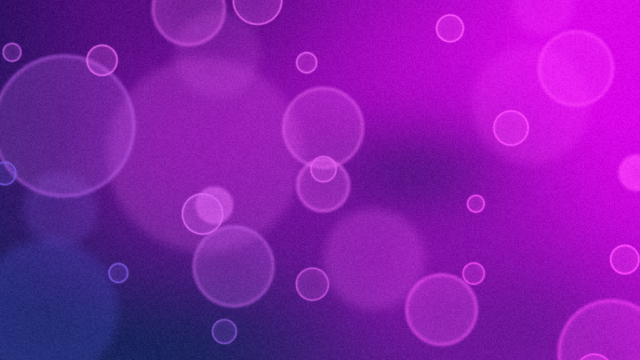
A WebGL 1 fragment shader for this background:

```glsl
precision highp float;

uniform vec2 u_resolution;

const vec2 SPREAD = vec2(0.7549, 0.5698);

float hash(vec2 p) {
    vec3 q = fract(vec3(p.xyx) * 0.1031);
    q += dot(q, q.yzx + 33.33);
    return fract((q.x + q.y) * q.z);
}

float glow(vec2 p, vec2 center, vec2 radius) {
    vec2 d = (p - center) / radius;
    return exp(-dot(d, d));
}

// Navy and violet on the left, rising to magenta at the upper right
vec3 backdrop(vec2 uv) {
    float tone = -0.03 + 0.73 * uv.x + 0.2 * uv.y;
    tone += 0.28 * glow(uv, vec2(0.9, 0.84), vec2(0.24, 0.36));
    tone += 0.1 * glow(uv, vec2(0.99, 0.42), vec2(0.14, 0.2));
    tone += 0.24 * glow(uv, vec2(0.3, 0.58), vec2(0.2, 0.28));
    tone += 0.13 * glow(uv, vec2(0.6, 0.8), vec2(0.16, 0.2));
    tone += 0.1 * glow(uv, vec2(0.6, 0.22), vec2(0.1, 0.18));
    tone -= 0.26 * glow(uv, vec2(0.66, 0.53), vec2(0.13, 0.12));
    tone -= 0.12 * glow(uv, vec2(0.84, 0.1), vec2(0.12, 0.16));
    tone -= 0.18 * glow(uv, vec2(0.33, 0.03), vec2(0.24, 0.2));
    tone -= 0.14 * glow(uv, vec2(0.36, 1.0), vec2(0.14, 0.16));
    tone -= 0.1 * glow(uv, vec2(0.0, 1.0), vec2(0.12, 0.3));
    vec3 dark = mix(vec3(0.1, 0.14, 0.37), vec3(0.16, 0.06, 0.37), uv.y);
    vec3 bright = vec3(0.82, 0.03, 0.89);
    return mix(dark, bright, clamp(tone, 0.0, 1.04));
}

// Light is blue in the lower left and magenta on the right
vec3 lightTint(vec2 center) {
    vec3 blue = vec3(0.3, 0.34, 0.88);
    vec3 pink = vec3(0.92, 0.4, 0.96);
    vec3 magenta = vec3(1.0, 0.28, 1.0);
    vec3 tint = mix(blue, pink, smoothstep(0.12, 0.68, center.x + 0.6 * center.y));
    return mix(tint, magenta, smoothstep(0.45, 0.9, center.x));
}

// Opacity of a disc, slightly hollow, with an optional bright rim
float bubble(float d, float radius, float blur, float fill, float rim) {
    float inside = 1.0 - smoothstep(radius - blur, radius + blur, d);
    float hollow = mix(0.75, 1.0, min(d / radius, 1.0));
    float edge = (d - radius + blur) / blur;
    return fill * inside * hollow + rim * exp(-edge * edge);
}

// Discs stepping across the wrapped canvas, from the largest to the smallest
vec3 addBubbles(vec3 color, vec2 p, float aspect, vec2 seed, vec2 stride, float count,
                vec2 radii, float jitter, float blur, float fill, float rim) {
    for (int i = 0; i < 20; i++) {
        float n = float(i);
        if (n >= count) break;
        vec2 offset = vec2(hash(vec2(n, 3.7)), hash(vec2(n, 9.2))) - 0.5;
        vec2 center = fract(seed + n * stride) + jitter * offset;
        float radius = mix(radii.x, radii.y, sqrt(n / count));
        float strength = mix(0.75, 1.25, hash(vec2(n, 5.1)));
        float d = length(p - center * vec2(aspect, 1.0));
        float amount = strength * bubble(d, radius, blur, fill, rim);
        color = mix(color, lightTint(center), amount);
    }
    return color;
}

void main() {
    vec2 uv = gl_FragCoord.xy / u_resolution;
    float aspect = u_resolution.x / u_resolution.y;
    vec2 p = uv * vec2(aspect, 1.0);
    float pixel = 1.0 / u_resolution.y;

    vec3 color = backdrop(uv);

    // Wide defocused discs
    color = addBubbles(color, p, aspect, vec2(0.32, 0.57), SPREAD, 7.0,
                       vec2(0.27, 0.07), 0.0, 0.025, 0.22, 0.0);
    // Small glowing discs
    color = addBubbles(color, p, aspect, vec2(0.335, 0.43), vec2(0.66, 0.09), 2.0,
                       vec2(0.052, 0.05), 0.0, 0.008, 0.65, 0.0);
    // Large bubbles with soft rims
    color = addBubbles(color, p, aspect, vec2(0.1, 0.65), vec2(0.855, 0.37), 2.0,
                       vec2(0.2, 0.13), 0.0, 0.0065, 0.24, 0.26);
    // Medium bubbles, rising across the canvas
    color = addBubbles(color, p, aspect, vec2(0.505, 0.645), vec2(0.395, 0.165), 4.0,
                       vec2(0.115, 0.1), 0.0, 0.006, 0.26, 0.24);
    color = addBubbles(color, p, aspect, vec2(0.365, 0.26), vec2(0.14, 0.225), 2.0,
                       vec2(0.115, 0.06), 0.0, 0.006, 0.28, 0.22);
    // Small bubbles with crisp rims
    color = addBubbles(color, p, aspect, vec2(0.47, 0.92), SPREAD, 17.0,
                       vec2(0.07, 0.023), 0.2, max(0.003, pixel), 0.26, 0.55);

    // Fine grain
    color += 0.044 * (hash(floor(p * 288.0)) - 0.5);
    gl_FragColor = vec4(clamp(color, 0.0, 1.0), 1.0);
}
```
